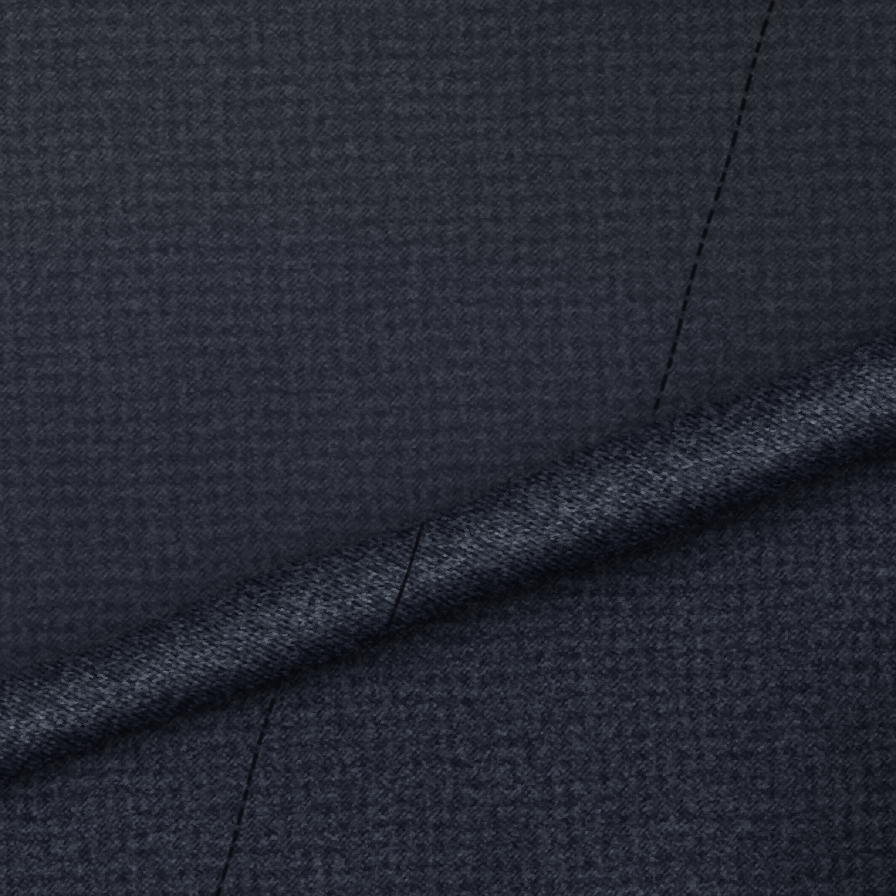
Give the GLSL for this texture, as a WebGL 2 fragment shader.

```glsl
#version 300 es
precision highp float;
// Dark navy houndstooth suiting with a rolled diagonal fold and stitched seams.
uniform vec2 u_resolution;
out vec4 fragColor;

const float TAU = 6.2831853;

vec2 hash2(vec2 p) {
  vec3 q = fract(p.xyx * vec3(0.1031, 0.1030, 0.0973));
  q += dot(q, q.yzx + 33.33);
  return fract((q.xx + q.yz) * q.zy);
}

// Cellular noise: each cell holds one yarn fleck of random brightness, about -0.5 to 0.5.
float flecks(vec2 p) {
  vec2 cell = floor(p), f = fract(p);
  float nearest = 9.0, tone = 0.0;
  for (int j = -1; j <= 1; j++)
    for (int i = -1; i <= 1; i++) {
      vec2 o = vec2(i, j), h = hash2(cell + o);
      vec2 d = o + 0.15 + 0.7 * h - f;
      float dist = dot(d, d);
      if (dist < nearest) {
        nearest = dist;
        tone = fract(h.x * 17.3 + h.y * 9.1);
      }
    }
  return (tone * tone * 1.25 - 0.28) * (1.0 - 0.7 * nearest) - 0.3 * (nearest - 0.15);
}

// Slow uneven tone from layered sines.
float mottle(vec2 p) {
  float sum = 0.0, amp = 0.5;
  for (int i = 0; i < 4; i++) {
    sum += amp * sin(p.x + 1.7 * sin(p.y * 0.8)) * sin(p.y + 1.3 * sin(p.x * 0.7));
    p = mat2(1.5, 1.1, -1.1, 1.5) * p + 2.3;
    amp *= 0.6;
  }
  return sum;
}

// Warp and weft stripes exchanged along a fine twill give soft houndstooth checks.
float houndstooth(vec2 p) {
  p += 0.0016 * vec2(sin(p.y * 31.0), sin(p.x * 23.0 + p.y * 9.0));
  float warp = sin(TAU * 48.0 * (p.x + 0.06 * p.y));
  float weft = sin(TAU * 43.0 * (p.y - 0.03 * p.x));
  float twill = sin(TAU * (144.0 * p.x - 130.0 * p.y));
  float counter = sin(TAU * (96.0 * p.x + 129.0 * p.y));
  return mix(warp, weft, 0.55 + 0.45 * twill) + 0.4 * twill + 0.4 * counter;
}

// Stitch line from a to b with dark dashes; returns its coverage.
float seam(vec2 p, vec2 a, vec2 b, float width, float gap) {
  vec2 ab = b - a;
  float len = length(ab);
  float along = dot(p - a, ab) / len;
  float side = abs(dot(p - a, vec2(-ab.y, ab.x)) / len + 0.0015 * sin(along * 26.0));
  float dash = 1.0 - gap * smoothstep(0.1, 0.9, sin(TAU * along * 46.0 + sin(along * 90.0)));
  float ends = smoothstep(-0.004, 0.004, along) * smoothstep(-0.004, 0.004, len - along);
  return dash * ends * (1.0 - smoothstep(0.3 * width, 1.5 * width, side));
}

void main() {
  vec2 uv = gl_FragCoord.xy / u_resolution;

  // Fold outline
  float top = 0.242 + 0.39 * uv.x + 0.004 * sin(uv.x * 17.0 + 2.6);
  float bottom = 0.130 + 0.375 * uv.x + 0.003 * sin(uv.x * 15.0);
  float t = (uv.y - bottom) / (top - bottom);
  float above = uv.y - top, below = bottom - uv.y;

  // Yarn grain: coarse slanted flecks with a finer layer over them
  float grain = flecks(vec2(uv.x * 150.0 - uv.y * 70.0, uv.y * 210.0));
  grain = 0.6 * grain + 0.75 * flecks(uv * vec2(265.0, 290.0) + 7.0);
  float cloud = mottle(uv * 7.0);
  float check = houndstooth(uv);
  vec3 tint = vec3(1.06, 1.0, 0.84);

  // Flat cloth above the fold
  vec3 upper = mix(vec3(0.143, 0.157, 0.200), vec3(0.177, 0.189, 0.223),
                   smoothstep(0.2, 1.0, uv.y + 0.15 * (0.5 - uv.x)));
  upper *= 1.0 + tint * (0.13 * check + 0.40 * grain + 0.04 * cloud);
  upper *= 1.0 - 0.24 * exp(-max(above, 0.0) * 30.0);
  upper *= 1.0 - 0.20 * smoothstep(0.6, 1.2, uv.x * 0.55 + uv.y * 0.65);

  // Flat cloth below, with the shadow cast by the fold
  vec3 lower = vec3(0.133, 0.147, 0.187);
  lower *= 1.0 + tint * (0.19 * check + 0.75 * grain + 0.06 * cloud);
  lower *= 1.0 - 0.25 * smoothstep(0.7, 1.05, uv.x) * smoothstep(0.5, 0.1, uv.y);
  float reach = mix(0.022, 0.042, smoothstep(0.2, 0.8, uv.x));
  float shade = exp(-pow(max(below, 0.0) / reach, 1.5));
  lower *= 1.0 - vec3(0.72, 0.71, 0.66) * shade;

  // Rolled fold: compressed ribs, glinting fibres and a broad sheen
  vec2 roll = mat2(0.93, -0.37, 0.37, 0.93) * uv;
  float rib = sin(TAU * (125.0 * roll.x + 105.0 * roll.y) + 2.0 * cloud);
  float fiber = flecks(vec2(roll.x * 200.0 + roll.y * 130.0, roll.y * 285.0));
  fiber = 0.8 * fiber + 0.5 * grain;
  float sheen = smoothstep(0.0, 0.45, t) * (1.0 - 0.68 * smoothstep(0.45, 1.0, t));
  vec3 fold = mix(vec3(0.048, 0.056, 0.085), vec3(0.172, 0.192, 0.234), sheen);
  fold *= max(1.0 + tint * (0.22 * rib + 1.15 * fiber + 0.06 * cloud), 0.2);

  // Layer the three surfaces with fuzzy edges
  float fuzz = 0.006 * fiber;
  vec3 color = mix(lower, fold, smoothstep(-0.004, 0.005, -below + fuzz));
  color = mix(color, upper, smoothstep(-0.006, 0.006, above + fuzz));

  // Seams, broken where the cloth rolls over
  float stitch = seam(uv, vec2(0.729, 0.536), vec2(0.866, 1.01), 0.0026, 0.75);
  stitch = max(stitch, seam(uv, vec2(0.432, 0.297), vec2(0.472, 0.416), 0.0022, 0.2));
  stitch = max(stitch, seam(uv, vec2(0.239, -0.01), vec2(0.313, 0.246), 0.0026, 0.6));
  fragColor = vec4(mix(color, vec3(0.030, 0.034, 0.050), 0.88 * stitch), 1.0);
}
```
